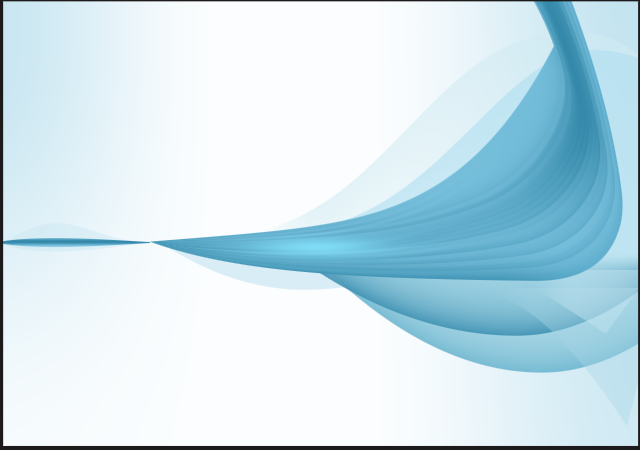
A Shadertoy shader for this background:

```glsl
// Draws a sweeping blue ribbon of translucent strands on a pale background.

const vec3 DEEP = vec3(0.20, 0.53, 0.66);
const vec3 MID = vec3(0.36, 0.68, 0.81);
const vec3 SKY = vec3(0.55, 0.81, 0.91);
const vec3 PALE = vec3(0.76, 0.89, 0.94);
const vec2 KNOT = vec2(0.333, 0.463);

float hash(float n) {
    n = fract(n * 0.1031);
    n *= n + 33.33;
    return fract(n * (n + n));
}

// Antialiased coverage of the region where d is negative
float cover(float d) {
    return clamp(0.5 - d / max(fwidth(d), 1e-5), 0.0, 1.0);
}

// Parabola with its own steepness on each side of the lowest point
float valley(float x, vec2 low, float left, float right) {
    float dx = x - low.x;
    return low.y + dx * dx * (dx < 0.0 ? left : right);
}

// Bell rising from the knot height to a peak
float hill(float x, vec2 peak, float left, float right, float power) {
    float dx = x - peak.x;
    float k = abs(dx) / (dx < 0.0 ? left : right);
    return KNOT.y + (peak.y - KNOT.y) * exp(-pow(k + 1e-4, power));
}

// Lower edge of strand s, from the inner (0) to the outer (1)
float strandFloor(float x, float s) {
    float t = max(x - KNOT.x, 0.0);
    float inner = 0.04 * t + 0.25 * t * t * t * t;
    float outer = -0.09 * (1.0 - exp(-t * 4.0));
    return KNOT.y + mix(inner, outer, s);
}

// Signed field of strand s: a floor and a right wall joined by a round corner
float strand(vec2 p, float s) {
    float bendY = mix(0.72, 0.5, s);
    float rise = max((p.y - bendY) / (1.0 - bendY), 1e-4);
    float wall = mix(1.262, 1.387, s)
               - mix(0.077, 0.118, s) * pow(rise, mix(2.0, 1.6, s));
    float a = strandFloor(p.x, s) - p.y, b = p.x - wall;
    float h = max(0.2 - abs(a - b), 0.0);
    return max(a, b) + h * h * 1.25;
}

void mainImage(out vec4 fragColor, in vec2 fragCoord) {
    vec2 uv = fragCoord / iResolution.xy;
    vec2 p = uv * vec2(1.4222, 1.0);
    float x = p.x, y = p.y;

    // Background, tinted toward both sides
    vec3 col = vec3(0.985, 0.993, 0.997);
    float leftTint = smoothstep(0.5, -0.05, x) * mix(0.1, 0.9, smoothstep(0.0, 0.9, y));
    float rightTint = smoothstep(0.8, 1.45, x) * mix(0.75, 1.0, y);
    col = mix(col, PALE, clamp(leftTint + rightTint, 0.0, 1.0));

    // Upper veils behind the ribbon
    float base = strandFloor(x, 1.0) - y;
    float veil = hill(x, vec2(1.278, 0.926), 0.454, 0.34, 2.5);
    float rim = exp(-max(veil - y, 0.0) * 9.0);
    float start = smoothstep(0.55, 0.72, x);
    col = mix(col, vec3(0.82, 0.92, 0.95), cover(max(y - veil, base)) * start * (0.3 + 0.3 * rim));
    veil = hill(x, vec2(1.315, 0.889), 0.37, 0.5, 2.0);
    rim = exp(-max(veil - y, 0.0) * 10.0);
    col = mix(col, vec3(0.68, 0.87, 0.94), cover(max(y - veil, base)) * start * (0.45 + 0.15 * rim));

    // Lower veils, darkest along their bottom edges
    float roof = smoothstep(0.44, 0.39, y);
    veil = valley(x, vec2(0.676, 0.356), 1.03, 0.75);
    col = mix(col, PALE, cover(max(veil - y, y - 0.455)) * smoothstep(0.95, 0.72, x) * 0.6);
    veil = valley(x, vec2(1.204, 0.172), 1.0, 1.4);
    rim = exp(-max(y - veil, 0.0) * 12.0);
    col = mix(col, mix(vec3(0.71, 0.87, 0.92), vec3(0.42, 0.71, 0.81), rim), cover(veil - y) * roof * 0.9);
    veil = valley(x, vec2(1.148, 0.254), 0.73, 1.35);
    rim = exp(-max(y - veil, 0.0) * 16.0);
    col = mix(col, mix(vec3(0.66, 0.85, 0.91), vec3(0.25, 0.57, 0.70), rim), cover(veil - y) * roof * 0.92);

    // Pointed pale folds at the lower right
    float fold = 0.343 - 0.29 * pow(max(x - 1.093, 1e-4) / 0.3, 1.6);
    float point = max(fold, 0.052 + (x - 1.393) * 3.9);
    col = mix(col, vec3(0.66, 0.84, 0.90), cover(max(point - y, y - 0.36)) * smoothstep(1.09, 1.2, x) * 0.4);
    point = max(0.35 - (x - 1.204) * 0.64, 0.259 + (x - 1.346) * 1.34);
    col = mix(col, PALE, cover(max(point - y, y - 0.40)) * smoothstep(1.17, 1.28, x) * 0.5);

    // Ribbon strands, painted from the outer to the inner
    float t = max(x - KNOT.x, 0.0);
    float top = KNOT.y + 0.08 * t + 0.595 * pow(t + 1e-4, 4.6);
    vec3 ribbon = MID;
    for (int i = 0; i < 18; i++) {
        float s = 1.0 - float(i) / 17.0;
        float tone = hash(float(i) + 3.0);
        float d = strand(p, s);
        float shadow = exp(min(d, 0.0) * mix(25.0, 70.0, tone));
        float dark = smoothstep(1.0, 0.55, s) * smoothstep(-0.05, 0.4, s) * smoothstep(0.4, 0.75, y);
        vec3 tint = mix(SKY, MID, 0.35 + 0.5 * (tone - 0.5));
        tint = mix(tint, DEEP, clamp(dark * 0.75 + shadow * (0.15 + 0.35 * tone), 0.0, 1.0));
        ribbon = mix(ribbon, tint, cover(d) * 0.6);
    }
    // Fine fibres, shaded underside and bright core
    float across = clamp((y + base - y + y - strandFloor(x, 1.0) - base) / max(top - strandFloor(x, 1.0), 0.004), 0.0, 1.0);
    float cell = across * 22.0, id = floor(cell);
    float fibre = mix(hash(id), hash(id + 1.0), smoothstep(0.0, 1.0, fract(cell)));
    ribbon += (fibre - 0.5) * 0.09 * smoothstep(1.15, 0.6, x);
    ribbon = mix(ribbon, DEEP, 0.6 * exp(min(base, 0.0) * 30.0) * smoothstep(1.4, 1.1, x));
    vec2 g = (p - vec2(0.704, 0.45)) / vec2(0.15, 0.022);
    ribbon = mix(ribbon, vec3(0.52, 0.89, 0.99), 0.85 * exp(-dot(g, g)));
    float body = cover(strand(p, 1.0)) * max(1.0 - cover(strand(p, 0.0)), cover(y - top));
    col = mix(col, ribbon, body * step(KNOT.x, x));

    // Thin spindle left of the knot, with pale halos
    float swell = sin(3.1416 * pow(clamp(x / KNOT.x, 0.0, 1.0), 0.7));
    float dy = y - KNOT.y + 0.002;
    float halo = cover(max(dy - 0.043 * swell * swell, -dy - 0.02 * swell));
    col = mix(col, PALE, halo * 0.35 * step(x, KNOT.x));
    float spindle = cover(abs(dy) - 0.001 - 0.009 * swell);
    col = mix(col, mix(DEEP, SKY, smoothstep(0.0, 0.012, abs(dy - 0.002))), spindle * step(x, KNOT.x));

    // Dark frame
    float frame = max(max(0.007 - x, x - 1.418), max(0.009 - y, y - 0.997));
    col = mix(vec3(0.11, 0.10, 0.10), col, cover(frame));
    fragColor = vec4(clamp(col, 0.0, 1.0), 1.0);
}
```
